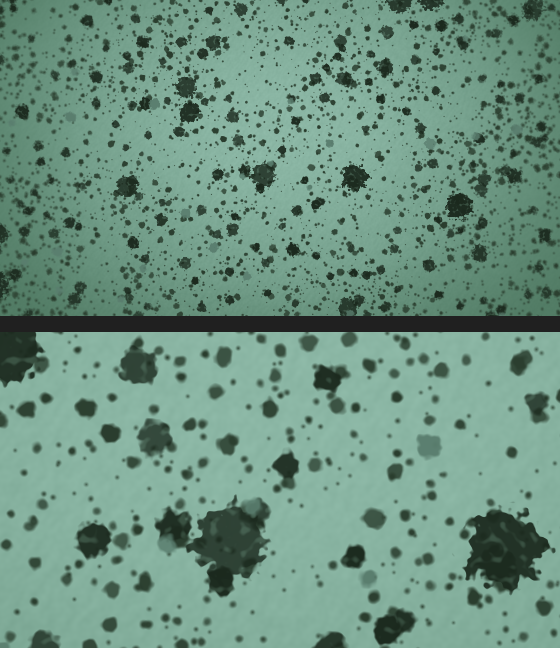
Top, the full canvas; bottom, a detail of the centre.
Give the GLSL for this texture, as a Shadertoy shader.

```glsl
vec2 hash2(vec2 cell, float seed) {
    vec3 q = fract(vec3(cell.xyx) * vec3(0.1031, 0.1030, 0.0973) + seed * 0.137);
    q += dot(q, q.yzx + 33.33);
    return fract((q.xx + q.yz) * q.zy);
}

float cornerSlope(vec2 cell, vec2 corner, vec2 f) {
    float angle = 6.2832 * hash2(cell + corner, 1.0).x;
    return dot(vec2(cos(angle), sin(angle)), f - corner);
}

// Gradient noise, roughly -0.7 to 0.7
float gradientNoise(vec2 p) {
    vec2 cell = floor(p), f = fract(p);
    vec2 u = f * f * f * (f * (f * 6.0 - 15.0) + 10.0);
    float low = mix(cornerSlope(cell, vec2(0, 0), f), cornerSlope(cell, vec2(1, 0), f), u.x);
    float high = mix(cornerSlope(cell, vec2(0, 1), f), cornerSlope(cell, vec2(1, 1), f), u.x);
    return mix(low, high, u.y);
}

// Paints one size class of ragged spots over the ground colour
vec3 scatterSpots(vec3 ground, vec2 p, float cells, float share, vec2 radii,
                  float blur, float ragged, vec3 ink, float seed) {
    vec2 home = floor(p * cells);
    for (int y = -1; y <= 1; y++) {
        for (int x = -1; x <= 1; x++) {
            vec2 cell = home + vec2(x, y);
            vec2 place = hash2(cell, seed);
            vec2 trait = hash2(cell, seed + 3.7);
            float chance = hash2(cell, seed + 8.3).x;
            vec2 center = (cell + place) / cells;
            float cluster = 1.0 + 1.2 * gradientNoise(center * 4.5 + 17.0);
            float radius = mix(radii.x, radii.y, trait.x * trait.x);
            float edge = length(p - center) - radius * (1.0 + ragged);
            float cover = 1.0 - smoothstep(-blur, blur, edge);
            cover *= step(chance, share * cluster) * mix(0.75, 1.0, trait.y);
            ground = mix(ground, ink, cover);
        }
    }
    return ground;
}

// Pale paper, lit from above the middle and shaded to the corners
vec3 litPaper(vec2 uv, vec2 p) {
    vec3 light = vec3(0.545, 0.715, 0.645);
    vec3 middle = vec3(0.435, 0.605, 0.525);
    vec3 shade = vec3(0.32, 0.485, 0.395);
    float away = length((uv - vec2(0.5, 0.6)) * vec2(1.15, 0.85));
    away += 0.04 * gradientNoise(p * 3.0);
    vec3 paper = mix(light, middle, smoothstep(0.05, 0.55, away));
    return mix(paper, shade, smoothstep(0.38, 0.75, away));
}

// Fine fibres leaning up to the right
float fibres(vec2 p) {
    vec2 along = vec2(p.x * 0.6 + p.y * 0.8, p.y * 0.6 - p.x * 0.8);
    return gradientNoise(along * vec2(45.0, 110.0)) + 0.6 * gradientNoise(p * 150.0);
}

void mainImage(out vec4 fragColor, in vec2 fragCoord) {
    vec2 uv = fragCoord / iResolution.xy;
    vec2 p = fragCoord / iResolution.y;

    // The lens is softer toward the left and right sides
    float side = smoothstep(0.25, 0.52, length((uv - 0.5) * vec2(1.0, 0.5)));
    float blur = mix(0.0026, 0.0065, side);

    float ragged = 0.45 * gradientNoise(p * 65.0) + 0.3 * gradientNoise(p * 140.0 + 9.0);
    float mottle = smoothstep(0.1, 0.5, gradientNoise(p * 95.0 + 31.0));
    vec3 darkInk = mix(vec3(0.105, 0.16, 0.115), vec3(0.21, 0.30, 0.24), mottle);
    vec3 softInk = vec3(0.16, 0.235, 0.175);
    vec3 paleInk = vec3(0.35, 0.49, 0.43);

    vec3 color = litPaper(uv, p) + 0.022 * fibres(p) * (1.0 - 0.6 * side);

    // Specks, small dots, blots, large blots, then pale flakes
    color = scatterSpots(color, p, 70.0, 0.30, vec2(0.001, 0.0045), blur, ragged, softInk, 1.0);
    color = scatterSpots(color, p, 30.0, 0.44, vec2(0.005, 0.011), blur, ragged, softInk, 2.0);
    color = scatterSpots(color, p, 14.0, 0.48, vec2(0.011, 0.021), blur, ragged, darkInk, 4.0);
    color = scatterSpots(color, p, 5.0, 0.27, vec2(0.023, 0.044), blur, ragged, darkInk, 6.0);
    color = scatterSpots(color, p, 9.0, 0.12, vec2(0.009, 0.019), blur, ragged, paleInk, 9.0);

    fragColor = vec4(color, 1.0);
}
```
